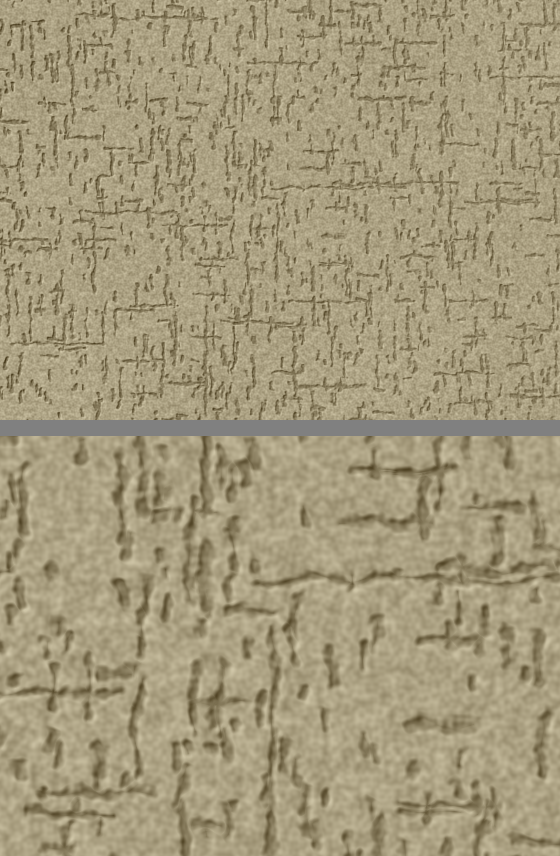
Top: the whole. Bottom: its middle third, enlarged.
Give the GLSL for this texture, as a Shadertoy shader.

```glsl
const vec3 SHADOW = vec3(0.35, 0.30, 0.18);
const vec3 SUNLIT = vec3(0.72, 0.68, 0.56);
const vec2 TO_LIGHT = vec2(-0.7, 0.7);

vec2 hash22(vec2 p) {
    vec3 q = fract(p.xyx * vec3(0.1031, 0.1030, 0.0973));
    q += dot(q, q.yzx + 33.33);
    return fract((q.xx + q.yz) * q.zy);
}

float cornerSlope(vec2 cell, vec2 corner, vec2 f) {
    float angle = 6.2832 * hash22(cell + corner).x;
    return dot(vec2(cos(angle), sin(angle)), f - corner);
}

// Gradient noise, roughly -0.7 to 0.7
float gradientNoise(vec2 p) {
    vec2 cell = floor(p), f = p - cell;
    vec2 u = f * f * f * (f * (f * 6.0 - 15.0) + 10.0);
    float low = mix(cornerSlope(cell, vec2(0, 0), f), cornerSlope(cell, vec2(1, 0), f), u.x);
    float high = mix(cornerSlope(cell, vec2(0, 1), f), cornerSlope(cell, vec2(1, 1), f), u.x);
    return mix(low, high, u.y);
}

// Distance to scattered strokes that run along y, one per cell at most
float strokes(vec2 p, vec2 cellSize, float radius, float coverage, float seed) {
    vec2 home = floor(p / cellSize);
    float dist = 1.0;
    for (int j = -1; j <= 1; j++)
    for (int i = -1; i <= 1; i++) {
        vec2 id = home + vec2(i, j);
        vec2 place = hash22(id + seed);
        vec2 kind = hash22(id + seed + 57.0);
        vec2 centre = (id + place) * cellSize;
        float cluster = 1.0 + 1.5 * gradientNoise(centre * 6.0 + seed);
        if (kind.x < coverage * cluster) {
            float halfLength = cellSize.y * mix(0.12, 0.6, kind.y * kind.y);
            vec2 q = p - centre;
            q.y -= clamp(q.y, -halfLength, halfLength);
            dist = min(dist, length(q) - radius * mix(0.7, 1.25, place.x));
        }
    }
    return dist;
}

// Depth of the trowelled grooves: 0 on the flat, 1 at the bottom
float grooveDepth(vec2 p) {
    vec2 wobble = vec2(gradientNoise(p * 28.0), gradientNoise(p * 28.0 + 40.0));
    vec2 q = p + 0.008 * wobble;
    float dist = strokes(q, vec2(0.034, 0.065), 0.0036, 0.50, 11.0);
    dist = min(dist, strokes(q, vec2(0.090, 0.190), 0.0034, 0.45, 83.0));
    dist = min(dist, strokes(q.yx, vec2(0.045, 0.070), 0.0034, 0.36, 137.0));
    dist = min(dist, strokes(q.yx, vec2(0.090, 0.200), 0.0032, 0.42, 211.0));
    dist = min(dist, strokes(q, vec2(0.026, 0.022), 0.0034, 0.30, 307.0));
    dist += 0.0050 * gradientNoise(p * 75.0) + 0.0025 * gradientNoise(p * 150.0);
    return 1.0 - smoothstep(-0.003, 0.003, dist);
}

// Sandy surface between the grooves
float sandGrain(vec2 p) {
    return 0.16 * gradientNoise(p * 45.0)
         + 0.26 * gradientNoise(p * 105.0 + 9.0)
         + 0.26 * gradientNoise(p * 190.0 + 23.0);
}

void mainImage(out vec4 fragColor, in vec2 fragCoord) {
    vec2 p = fragCoord / iResolution.y;
    float across = fragCoord.x / iResolution.x;

    // Raking light: dark upper-left walls, bright lower-right lips
    float depth = grooveDepth(p);
    float slope = grooveDepth(p + 0.004 * TO_LIGHT) - depth;
    float relief = 0.45 * min(slope, 0.0) + 0.20 * max(slope, 0.0) - 0.40 * depth;
    relief *= mix(1.05, 0.80, across);

    float tone = 0.88 + relief + sandGrain(p);
    tone += 0.06 * gradientNoise(p * 3.0);
    fragColor = vec4(mix(SHADOW, SUNLIT, clamp(tone, -0.2, 1.25)), 1.0);
}
```
